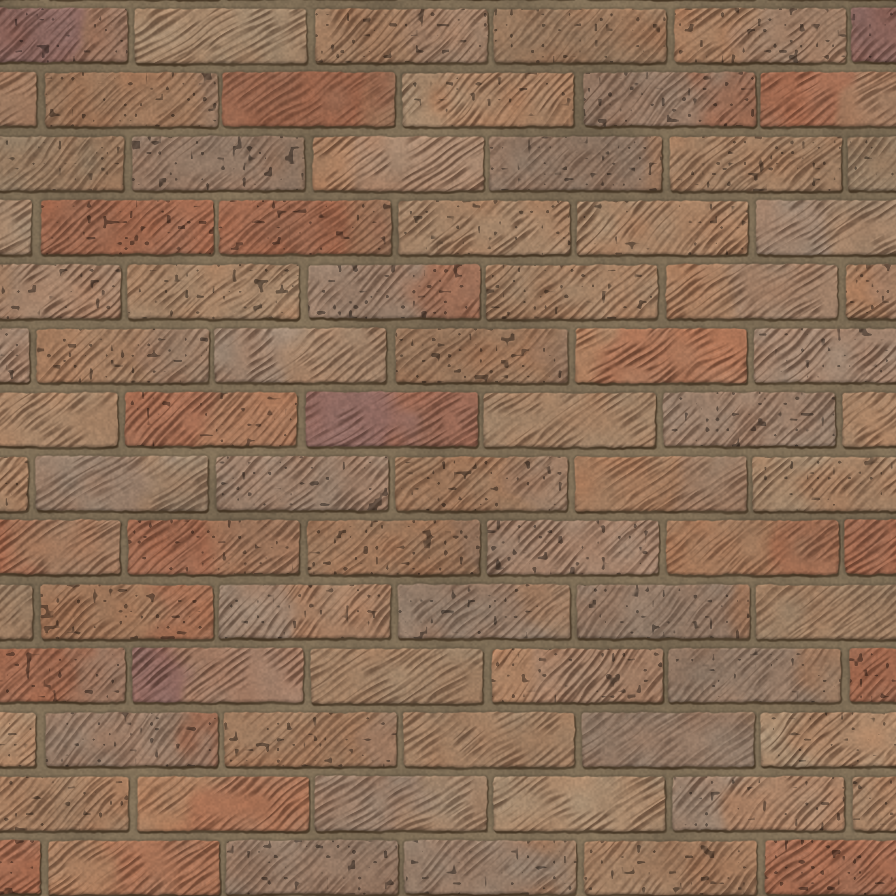
A WebGL 1 fragment shader for this texture:

```glsl
precision highp float;
// Weathered running-bond brick wall, 5 bricks across and 14 courses high, seamless.
// Each brick is a rounded box with wobbly edges, a mottled clay tint and slanted
// scored grooves; a shifted copy of the box casts a thin shadow on the mortar.
uniform vec2 u_resolution;

const vec2 COUNT = vec2(5.0, 14.0);
const float TAU = 6.2831853;

float hash(vec2 p) {
  vec3 q = fract(vec3(p.xyx) * 0.1031);
  q += dot(q, q.yzx + 33.33);
  return fract((q.x + q.y) * q.z);
}

// Value noise that repeats after a whole number of cells
float noise(vec2 p, float period) {
  vec2 i = floor(p), f = fract(p);
  f = f * f * (3.0 - 2.0 * f);
  vec2 a = mod(i, period), b = mod(i + 1.0, period);
  return mix(mix(hash(a), hash(vec2(b.x, a.y)), f.x),
             mix(hash(vec2(a.x, b.y)), hash(b), f.x), f.y);
}

float roundBox(vec2 p, vec2 halfSize, float radius) {
  vec2 q = abs(p) - halfSize + radius;
  return length(max(q, 0.0)) + min(max(q.x, q.y), 0.0) - radius;
}

// Clay tint: tan to orange by warmth, then rarer grey, red and plum
vec3 clayTint(float warmth, float rarity) {
  vec3 c = mix(vec3(0.575, 0.495, 0.405), vec3(0.595, 0.455, 0.35), warmth);
  c = mix(c, vec3(0.55, 0.475, 0.415), step(0.55, rarity) * 0.8);
  c = mix(c, vec3(0.59, 0.39, 0.295), step(0.83, rarity) * 0.85);
  return mix(c, vec3(0.52, 0.395, 0.365), step(0.95, rarity));
}

void main() {
  vec2 uv = gl_FragCoord.xy / u_resolution;
  float soft = max(0.0011, 0.7 / u_resolution.y);

  // Courses, alternately shifted by half a brick with a slow drift
  float y = uv.y * COUNT.y + 0.055;
  float row = mod(floor(y), COUNT.y);
  float shift = 0.21 + 0.5 * mod(row, 2.0) + 0.03 * cos(TAU * row / COUNT.y);
  float x = uv.x * COUNT.x - shift;
  vec2 id = vec2(mod(floor(x), COUNT.x), row);
  vec2 seed = id * vec2(17.0, 23.0) + 40.0;
  float r1 = hash(seed), r2 = hash(seed + 3.7), r3 = hash(seed + 8.3), r4 = hash(seed + 12.9);
  vec2 q = (fract(vec2(x, y)) - 0.5) / COUNT;

  // Worn brick outline and its shadow
  float wobble = (noise(uv * 64.0, 64.0) - 0.5) * 0.0016
               + (noise(uv * 200.0, 200.0) - 0.5) * 0.0013;
  vec2 box = q - vec2(r1 - 0.5, r2 - 0.5) * vec2(0.003, 0.0012);
  vec2 halfSize = vec2(0.0962, 0.0304) - vec2(r3, r4) * 0.0008;
  float edge = roundBox(box, halfSize, 0.0035) + wobble;
  float shadowEdge = roundBox(box - vec2(0.0012, -0.0026), halfSize, 0.0035) + wobble;
  float brick = 1.0 - smoothstep(-soft, soft, edge);
  float shadow = 1.0 - smoothstep(-soft, soft * 1.4, shadowEdge);

  // Fine grain and broad stains shared by clay and mortar
  float grain = noise(uv * 420.0, 420.0) * 0.6 + noise(uv * 190.0, 190.0) * 0.4 - 0.5;
  float stain = noise(uv * 12.0, 12.0) * 0.6 + noise(uv * 31.0, 31.0) * 0.4 - 0.5;

  // Mortar, darker where it meets the brick
  vec3 mortar = vec3(0.485, 0.42, 0.33) * (1.0 + 0.16 * grain + 0.22 * stain);
  mortar *= 1.0 - 0.14 * (1.0 - smoothstep(0.0, 0.004, edge));
  mortar = mix(mortar, vec3(0.25, 0.19, 0.125),
               shadow * (0.55 + 0.4 * noise(uv * 40.0, 40.0)));

  // Clay body: main tint, a second tint over one end, cloudy mottling
  vec2 local = q + seed;
  float cloud = noise(local * 34.0, 4096.0);
  vec3 clay = clayTint(r1, r2);
  float burnt = smoothstep(0.0, 0.035, q.x + (r3 - 0.5) * 0.16 + (cloud - 0.5) * 0.05);
  clay = mix(clay, clayTint(r4, r1 * 0.92), burnt * 0.65);
  clay = mix(clay, clay * vec3(1.03, 0.94, 0.89), cloud * 0.8);
  clay *= 0.95 + 0.11 * r3 + 0.15 * stain + 0.18 * grain;

  // Slanted grooves, bent and broken by noise
  float angle = 0.72 + 0.35 * (r4 - 0.5);
  vec2 along = vec2(cos(angle), sin(angle));
  vec2 g = vec2(dot(q, vec2(along.y, -along.x)), dot(q, along));
  g.x += 0.007 * noise(local * 24.0, 4096.0);
  float streak = noise(g * vec2(250.0, 38.0) + seed, 4096.0);
  float wave = 0.5 + 0.5 * sin(TAU * g.x * 128.0 + 3.0 * streak);
  float groove = smoothstep(0.4, 1.0, wave * 0.6 + streak * 0.55);
  float depth = (0.22 + 0.2 * r3) * smoothstep(0.1, 0.6, noise(local * 45.0 + 9.0, 4096.0));
  clay *= 1.05 - depth * groove * vec3(0.9, 1.0, 1.06);
  clay += 0.09 * depth * (1.0 - smoothstep(0.0, 0.45, wave));

  // Scattered pits, on some bricks only
  float pit = smoothstep(0.86, 0.96, noise(local * 170.0, 4096.0) + 0.06 * r1);
  clay *= 1.0 - 0.38 * pit * step(0.4, r4);

  // Rubbed rim: paler at the top, darker at the lower edge
  float rim = smoothstep(-0.004, 0.0, edge);
  clay *= 1.0 + rim * (0.07 * smoothstep(0.0, 0.03, q.y) - 0.22 * smoothstep(0.0, 0.03, -q.y));

  gl_FragColor = vec4(mix(mortar, clay, brick), 1.0);
}
```
